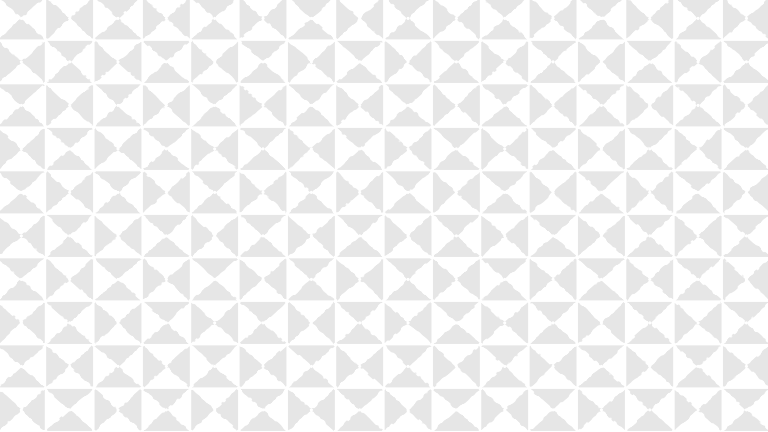
Write a Shadertoy shader that draws this pattern.

```glsl
// Checkerboard of hourglass cells: grey triangle pairs point at each cell centre,
// upright and sideways in turn, so that pinwheels form at the cell corners.
// Thin white seams part the cells and noise frays the diagonal edges.

// Lengths are fractions of the canvas height.
const vec2 PITCH = vec2(0.1119, 0.1007);    // cell width and height
const vec2 ORIGIN = vec2(0.1053, 0.0008);   // one cell corner
const float SEAM = 0.0017;                  // inset of triangle bases
const float CORNER_RADIUS = 0.0050;         // white dot at cell corners
const float WAIST_RADIUS = 0.0036;          // white dot at cell centres
const float FRAY_DEPTH = 0.0036;            // full swing of the ragged edge
const float FRAY_FREQUENCY = 115.0;         // bumps per canvas height
const vec3 PAPER = vec3(1.0);
const vec3 GREY = vec3(0.90);

float hash(vec2 p) {
    vec3 q = fract(vec3(p.xyx) * 0.1031);
    q += dot(q, q.yzx + 33.33);
    return fract((q.x + q.y) * q.z);
}

float valueNoise(vec2 p) {
    vec2 i = floor(p), f = fract(p);
    f = smoothstep(0.0, 1.0, f);
    float low = mix(hash(i), hash(i + vec2(1, 0)), f.x);
    float high = mix(hash(i + vec2(0, 1)), hash(i + vec2(1, 1)), f.x);
    return mix(low, high, f.y);
}

// Distance inside the grey triangles of one cell; negative on white.
float hourglass(vec2 local, bool upright, float fray) {
    vec2 halfCell = 0.5 * PITCH;
    vec2 a = abs(local);
    vec2 toEdge = halfCell - a;
    float diagonal = (a.y * halfCell.x - a.x * halfCell.y) / length(halfCell);
    float inside = (upright ? diagonal : -diagonal) + fray;
    inside = min(inside, (upright ? toEdge.y : toEdge.x) - SEAM);
    inside = min(inside, length(toEdge) - CORNER_RADIUS);
    return min(inside, length(local) - WAIST_RADIUS);
}

void mainImage(out vec4 fragColor, in vec2 fragCoord) {
    vec2 p = fragCoord / iResolution.y;
    float pixel = 1.0 / iResolution.y;

    // Cell index and position from the cell centre
    vec2 grid = (p - ORIGIN) / PITCH;
    vec2 cell = floor(grid);
    vec2 local = (fract(grid) - 0.5) * PITCH;
    bool upright = mod(cell.x + cell.y, 2.0) < 0.5;

    // Ragged wear that differs in every cell
    float bumps = valueNoise(p * FRAY_FREQUENCY + 40.0);
    float fray = FRAY_DEPTH * (smoothstep(0.15, 0.85, bumps) - 0.5);

    float inside = hourglass(local, upright, fray);
    float ink = smoothstep(-0.6 * pixel, 0.6 * pixel, inside);
    fragColor = vec4(mix(PAPER, GREY, ink), 1.0);
}
```
